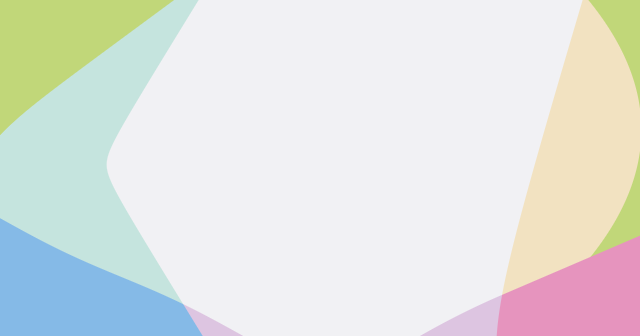
Reproduce this background procedurally as a WebGL 1 fragment shader.

```glsl
precision highp float;
uniform vec2 u_resolution;

// Smooth coverage of the positive side of an edge, given its local slope
float cover(float offset, float slope) {
  float pixel = 7.68 / u_resolution.x;
  return clamp(offset / (pixel * sqrt(1.0 + slope * slope)) + 0.5, 0.0, 1.0);
}

// Rounded bend: a hyperbola with straight arms
float bend(float t, float radius) {
  return sqrt(t * t + radius * radius);
}

void main() {
  vec2 p = gl_FragCoord.xy / u_resolution * vec2(7.68, 4.02);

  vec3 paper = vec3(0.945, 0.945, 0.955);
  vec3 mint = vec3(0.773, 0.894, 0.870);
  vec3 green = vec3(0.757, 0.843, 0.475);
  vec3 cream = vec3(0.949, 0.886, 0.757);
  vec3 blue = vec3(0.522, 0.729, 0.906);
  vec3 pink = vec3(0.902, 0.580, 0.745);
  vec3 lilac = vec3(0.867, 0.773, 0.882);

  // Side boundaries of the central panel
  float leftEdge = 1.156 + 0.62 * bend(p.y - 2.05, 0.2);
  float rightEdge = 5.68 + 0.304 * bend(p.y + 0.2, 0.9);
  float leftSide = cover(leftEdge - p.x, 0.6);
  float rightSide = cover(p.x - rightEdge, 0.27);

  // Lower waves, which turn lilac where they cross the panel
  float leftWave = 1.41 - 0.483 * p.x - 0.033 * sin(6.2832 * p.x / 2.92);
  float dip = min(p.x - 6.02, 0.0);
  float rightWave = 0.49 + 0.428 * (p.x - 6.02) - 0.073 * dip * dip;
  float lowerLeft = cover(leftWave - p.y, 0.48);
  float lowerRight = cover(rightWave - p.y, 0.45);

  // Upper green corners
  float leftHill = 2.484 + 0.735 * p.x - 0.084 * exp(-4.0 * p.x);
  float drop = 4.02 - p.y;
  float rightArc = 7.06 + 0.82 * drop - 0.264 * drop * drop;
  float upperLeft = cover(p.y - leftHill, 0.75);
  float upperRight = cover(p.x - rightArc, 0.82 - 0.528 * drop);

  // Fill each region, then join them along the side boundaries
  vec3 center = mix(paper, lilac, max(lowerLeft, lowerRight));
  vec3 left = mix(mix(mint, green, upperLeft), blue, lowerLeft);
  vec3 right = mix(mix(cream, green, upperRight), pink, lowerRight);
  vec3 color = mix(mix(center, left, leftSide), right, rightSide);

  gl_FragColor = vec4(color, 1.0);
}
```
